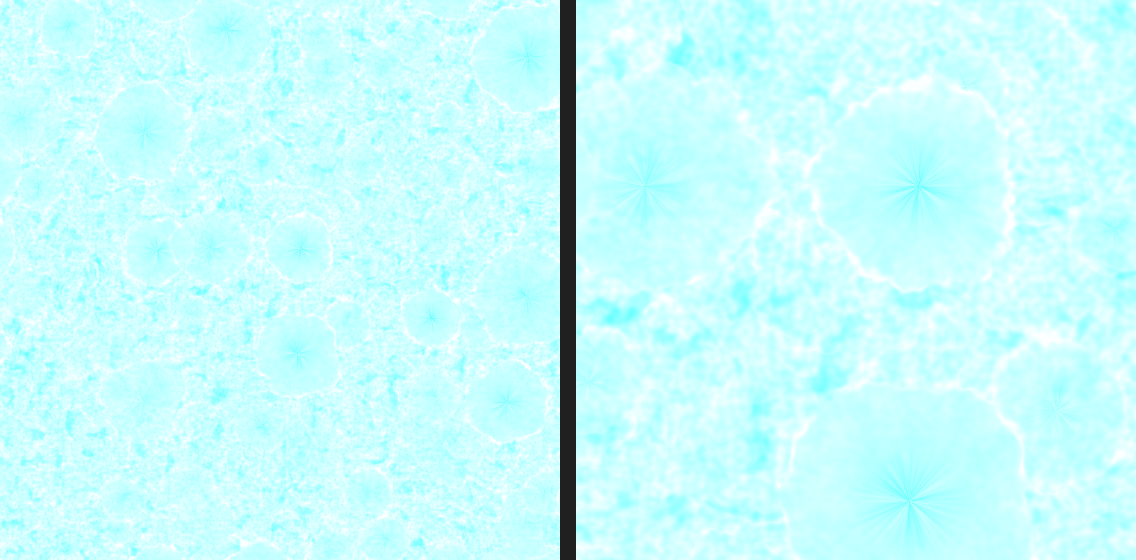
Left: the whole. Right: its middle third, enlarged.
Reproduce this texture procedurally as a three.js fragment shader.

```glsl
varying vec2 vUv;

vec2 hash2(vec2 p) {
  vec2 k = vec2(dot(p, vec2(127.1, 311.7)), dot(p, vec2(269.5, 183.3)));
  return fract(sin(k) * 43758.55);
}

vec2 gradientAt(vec2 cell) {
  float angle = 6.2832 * hash2(cell).x;
  return vec2(cos(angle), sin(angle));
}

float gradientNoise(vec2 p) {
  vec2 i = floor(p), f = fract(p);
  vec2 u = f * f * f * (f * (f * 6.0 - 15.0) + 10.0);
  vec2 e = vec2(1.0, 0.0);
  float low = mix(dot(gradientAt(i), f), dot(gradientAt(i + e.xy), f - e.xy), u.x);
  float high = mix(dot(gradientAt(i + e.yx), f - e.yx), dot(gradientAt(i + e.xx), f - e.xx), u.x);
  return mix(low, high, u.y);
}

float fbm(vec2 p) {
  float sum = 0.0, gain = 1.0;
  for (int i = 0; i < 4; i++) {
    sum += gain * gradientNoise(p);
    p = p * 2.07 + 13.7;
    gain *= 0.55;
  }
  return sum;
}

// Fine speckle shared by the ground and the growths
float speckle(vec2 p) {
  return gradientNoise(p * 95.0) + 1.1 * gradientNoise(p * 190.0 + 5.0);
}

// Wrinkled ground: pale veins, cyan blotches, creases and grain
float groundTone(vec2 p, float grain) {
  vec2 warped = p + 0.016 * vec2(fbm(p * 20.0), fbm(p * 20.0 + 41.0));
  float vein = exp(-18.0 * abs(gradientNoise(warped * 15.0 + 5.0)));
  float fineVein = exp(-12.0 * abs(gradientNoise(warped * 42.0 + 9.0)));
  float blotch = smoothstep(0.08, 0.6, gradientNoise(warped * 42.0) + 0.3 * gradientNoise(p * 110.0));

  float lengthwise = gradientNoise(warped * vec2(95.0, 26.0));
  float crosswise = gradientNoise(warped * vec2(26.0, 95.0) + 31.0);
  float crease = mix(lengthwise, crosswise, smoothstep(-0.1, 0.1, gradientNoise(p * 5.0 + 3.0)));
  float creased = smoothstep(-0.05, 0.25, gradientNoise(p * 7.0 + 17.0));

  float tone = 0.785 + 0.10 * vein + 0.06 * fineVein + 0.13 * grain;
  tone += 0.06 * gradientNoise(warped * 22.0 + 3.0) - 0.22 * blotch;
  return tone + creased * (0.16 * crease - 0.22 * smoothstep(0.1, 0.5, crease));
}

// Paints scattered round growths with a dark radial heart and a pale ragged rim
float paintGrowths(float tone, vec2 p, float grain, float scale, float density, float opacity) {
  vec2 g = p * scale + 7.0 * scale;
  vec2 home = floor(g);
  float wobble = 0.2 * gradientNoise(p * 17.0 + scale) + 0.09 * gradientNoise(p * 48.0);
  float fray = 0.005 * gradientNoise(p * 130.0) * scale;
  float rimStrength = clamp(0.75 + 1.4 * gradientNoise(p * 55.0 + 8.0), 0.1, 1.2);
  float mottle = 0.08 * fbm(p * 34.0) + 0.045 * grain;

  for (int y = -1; y <= 1; y++) {
    for (int x = -1; x <= 1; x++) {
      vec2 cell = home + vec2(float(x), float(y));
      vec2 traits = hash2(cell + 57.0);
      if (traits.x > density) continue;

      vec2 q = g - cell - 0.15 - 0.7 * hash2(cell);
      float radius = mix(0.22, 0.58, traits.y);
      float reach = length(q);
      float edge = (reach * (1.0 + 0.5 * wobble) + 0.3 * wobble + fray - radius) / scale;
      vec2 ray = q / max(reach, 0.001);
      float streak = gradientNoise(ray * 3.0 + cell * 3.7 + q) + 0.7 * gradientNoise(ray * 10.0 + q * 6.0 + cell);

      float heart = exp(-3.4 * reach / radius);
      float body = 0.795 + mottle - 0.27 * heart * (1.0 + 1.5 * streak + 8.0 * mottle);
      body += 0.08 * streak * smoothstep(0.1, 0.8, reach / radius);

      float cover = opacity * mix(0.35, 1.0, smoothstep(0.0, 0.6, fract(traits.x * 37.0)));
      tone = mix(tone, body, cover * smoothstep(0.002, -0.002, edge));
      float rim = exp(-pow(edge / 0.003, 2.0)) + 0.2 * exp(-abs(edge) / 0.009);
      tone += 0.15 * rim * rimStrength * cover;
    }
  }
  return tone;
}

void main() {
  float grain = speckle(vUv);
  float tone = groundTone(vUv, grain);
  tone = paintGrowths(tone, vUv, grain, 11.0, 0.45, 0.6);
  tone = paintGrowths(tone, vUv, grain, 6.0, 0.5, 0.95);
  gl_FragColor = vec4(clamp(tone, 0.3, 0.99), 1.0, 1.0, 1.0);
}
```
